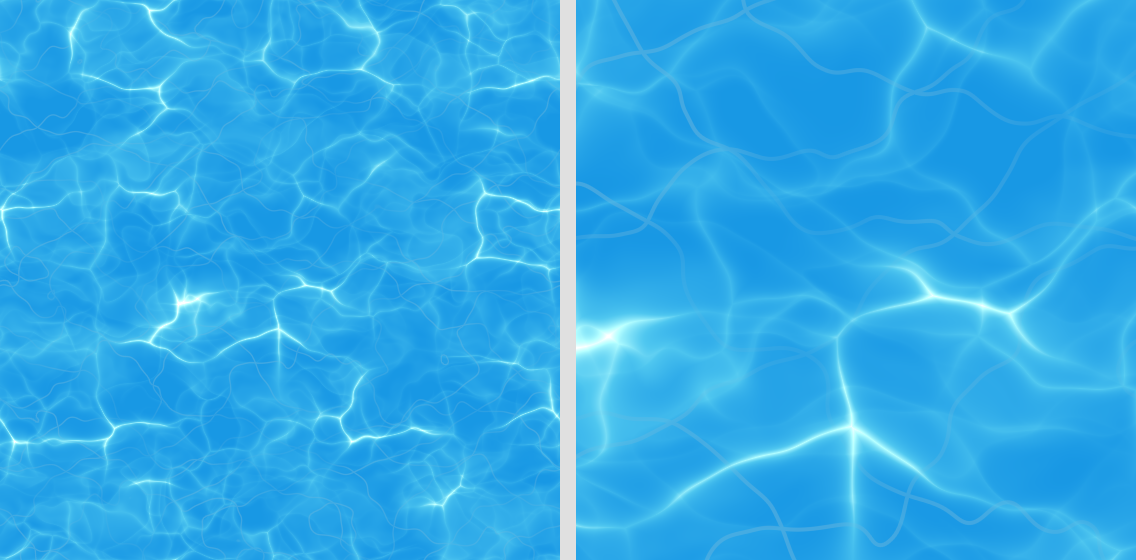
Left: the whole. Right: its middle third, enlarged.
This texture is drawn by a Shadertoy shader. Its source:

```glsl
// Sunlit pool water: bent cellular webs of caustic light over soft blue clouds,
// with one-sided folds of light and the refracted joints of a tiled floor.
// All noise and cells wrap on whole counts, so the canvas tiles.

const vec3 DEEP  = vec3(0.095, 0.595, 0.895);
const vec3 LIT   = vec3(0.31, 0.78, 0.94);
const vec3 GLINT = vec3(0.80, 1.05, 1.02);
const vec3 JOINT = vec3(0.47, 0.73, 0.86);

const vec2 WEB_CELLS  = vec2(6.0, 8.0);
const vec2 FINE_CELLS = vec2(9.0, 13.0);
const vec2 FOLD_FREQ  = vec2(5.0, 9.0);
const vec2 JOINT_RISE = vec2(-6.0, 9.0);   // whole repeats per axis
const vec2 JOINT_FALL = vec2(5.0, 9.0);
const float JOINT_WIDTH   = 0.0012;
const float JOINT_OPACITY = 0.45;
const float SHADE       = 0.05;
const float CLOUD_LIGHT = 0.50;
const float GLOW_LIGHT  = 0.42;
const float CORE_LIGHT  = 1.05;
const float NODE_LIGHT  = 0.60;
const float FINE_LIGHT  = 0.60;
const float FOLD_LIGHT  = 0.27;

float hash(vec2 p) {
    return fract(sin(dot(p, vec2(127.1, 311.7))) * 43758.5453);
}

vec2 hash2(vec2 p, float seed) {
    p += seed * vec2(17.3, 9.7);
    return vec2(hash(p), hash(p + vec2(41.7, 73.1)));
}

float cornerSlope(vec2 cell, vec2 f, vec2 corner, vec2 freq, float seed) {
    return dot(hash2(mod(cell + corner, freq), seed) * 2.0 - 1.0, f - corner);
}

// Gradient noise that wraps after freq cells, about -0.6 to 0.6
float noise(vec2 p, vec2 freq, float seed) {
    vec2 g = p * freq, cell = floor(g), f = g - cell;
    vec2 s = f * f * f * (f * (f * 6.0 - 15.0) + 10.0);
    float low = mix(cornerSlope(cell, f, vec2(0, 0), freq, seed),
                    cornerSlope(cell, f, vec2(1, 0), freq, seed), s.x);
    float high = mix(cornerSlope(cell, f, vec2(0, 1), freq, seed),
                     cornerSlope(cell, f, vec2(1, 1), freq, seed), s.x);
    return mix(low, high, s.y);
}

// Noise mask from 0 to 1 that is half open on average
float patches(vec2 p, float freq, float seed) {
    return smoothstep(-0.25, 0.25, noise(p, vec2(freq), seed));
}

// Three octaves of refraction
vec2 bend(vec2 p, float freq, float amount, float seed) {
    vec2 shift = vec2(0.0);
    for (int i = 0; i < 3; i++) {
        shift += amount * vec2(noise(p, vec2(freq), seed), noise(p, vec2(freq), seed + 1.0));
        freq = floor(freq * 2.3);
        amount *= 0.42;
        seed += 2.0;
    }
    return p + shift;
}

float clouds(vec2 p) {
    float sum = 0.0, amp = 1.0;
    vec2 freq = vec2(4.0, 6.0);
    for (int i = 0; i < 4; i++) {
        sum += amp * noise(p, freq, 30.0 + float(i));
        freq *= 2.0;
        amp *= 0.55;
    }
    return smoothstep(-0.25, 0.55, sum);
}

// Wrapped cells: x is zero on the edges, y is zero where three cells meet
vec2 cellWeb(vec2 p, vec2 count, float seed) {
    vec2 g = p * count, cell = floor(g), f = g - cell;
    vec3 near = vec3(9.0);
    for (int k = 0; k < 9; k++) {
        vec2 o = vec2(k % 3 - 1, k / 3 - 1);
        float d = length(o + 0.1 + 0.8 * hash2(mod(cell + o, count), seed) - f);
        near.z = min(near.z, max(near.y, d));
        near.y = min(near.y, max(near.x, d));
        near.x = min(near.x, d);
    }
    return near.yz - near.x;
}

// Thin lines at whole steps of u, of even width on the canvas
float jointLine(float u) {
    float slope = length(vec2(dFdx(u), dFdy(u))) * iResolution.y;
    float d = abs(fract(u) - 0.5) / max(slope, 2.0), soft = 0.7 / iResolution.y;
    return 1.0 - smoothstep(JOINT_WIDTH - soft, JOINT_WIDTH + soft, d);
}

void mainImage(out vec4 fragColor, in vec2 fragCoord) {
    vec2 p = fragCoord / iResolution.xy;
    vec2 bent = bend(p, 5.0, 0.085, 1.0), swirl = bend(p, 6.0, 0.08, 61.0);
    // Main web: soft glow, sharp core and bright meeting points
    float light = CLOUD_LIGHT * clouds(swirl) - SHADE;
    vec2 web = cellWeb(bent, WEB_CELLS, 11.0);
    float open = patches(p, 6.0, 13.0), sharp = mix(0.12, 1.0, open * open);
    light += GLOW_LIGHT * open * exp(-web.x / 0.17);
    light += sharp * (CORE_LIGHT * exp(-web.x / 0.05) + NODE_LIGHT * exp(-web.y / 0.08));
    // Finer, fainter web and folds that are crisp on one side
    light += FINE_LIGHT * patches(p, 7.0, 17.0) * exp(-cellWeb(swirl, FINE_CELLS, 19.0).x / 0.085);
    for (int i = 0; i < 4; i++) {
        float seed = 80.0 + 3.0 * float(i);
        float n = noise(i % 2 == 0 ? swirl : bent, FOLD_FREQ + float(i), seed);
        float fold = exp(-max(n / 0.07, -n / 0.018));
        light += FOLD_LIGHT * fold * patches(p, 6.0, seed + 1.0);
    }
    // Water colour, then the refracted floor joints
    light = max(light, 0.0);
    vec3 color = mix(DEEP, LIT, min(light, 1.0)) + (GLINT - LIT) * max(light - 1.0, 0.0);
    vec2 tiles = bend(p, 5.0, 0.15, 23.0);
    float joints = max(jointLine(dot(tiles, JOINT_RISE)), jointLine(dot(tiles, JOINT_FALL)));
    float shown = mix(0.35, 1.0, patches(p, 7.0, 47.0)) * (1.0 - min(0.6 * light, 1.0));
    color = mix(color, JOINT, JOINT_OPACITY * joints * shown);
    fragColor = vec4(clamp(color, 0.0, 1.0), 1.0);
}
```
